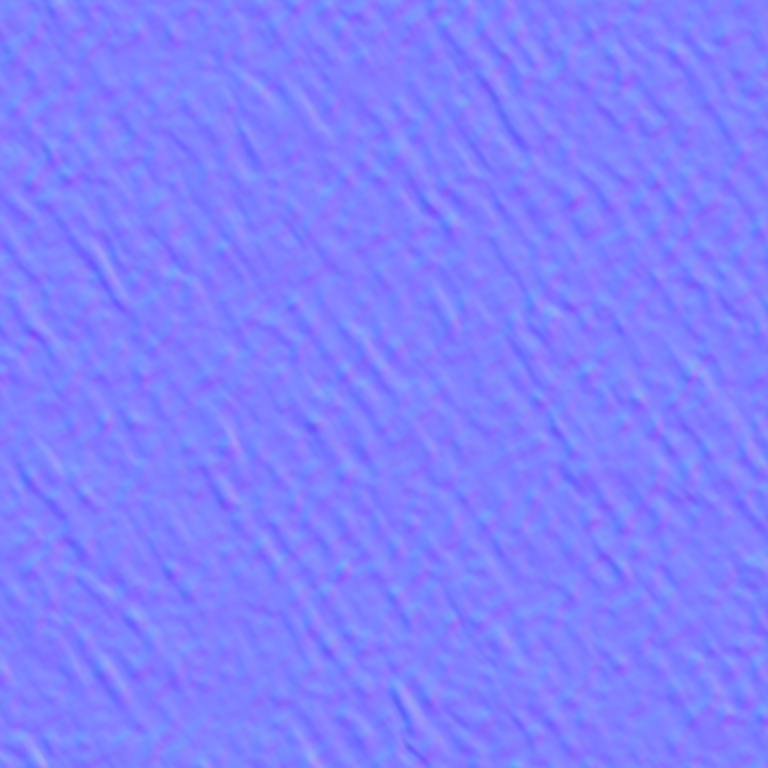
Reproduce this texture map procedurally as a Shadertoy shader.

```glsl
const float TAU = 6.2831853;

float hash(vec2 cell) {
    vec3 q = fract(vec3(cell.xyx) * vec3(0.1031, 0.1030, 0.0973));
    q += dot(q, q.yzx + 33.33);
    return fract((q.x + q.y) * q.z);
}

// Smooth value noise, 0 to 1
float noise(vec2 p) {
    vec2 i = floor(p);
    vec2 f = p - i;
    vec2 w = f * f * f * (f * (f * 6.0 - 15.0) + 10.0);
    float low = mix(hash(i), hash(i + vec2(1.0, 0.0)), w.x);
    float high = mix(hash(i + vec2(0.0, 1.0)), hash(i + 1.0), w.x);
    return mix(low, high, w.y);
}

// Coordinates along and across a direction
vec2 alignTo(vec2 p, vec2 direction) {
    return vec2(dot(p, direction), dot(p, vec2(-direction.y, direction.x)));
}

// Staggered rows of rounded thread crossings
float weave(vec2 p, vec2 period) {
    vec2 wave = cos(TAU * p / period);
    float bump = 0.5 + 0.5 * wave.x * wave.y;
    return bump * bump;
}

// Threads merging into short slanted ridges
float ridges(vec2 p, vec2 direction, vec2 frequency) {
    return noise(alignTo(p, direction) * frequency + 80.0);
}

float clothHeight(vec2 p) {
    vec2 slant = vec2(0.575, -0.818);
    vec2 wobble = vec2(noise(p * 24.0 + 11.0), noise(p * 24.0 + 57.0)) - 0.5;
    vec2 bent = p + 0.011 * wobble;

    float bumpGain = mix(0.1, 1.6, noise(p * 27.0 + 130.0));
    float ridgeGain = mix(0.2, 1.8, noise(p * 13.0 + 210.0));
    float height = 0.0014 * bumpGain * weave(bent, vec2(0.045, 0.064));
    height += 0.0019 * ridgeGain * ridges(bent, slant, vec2(17.0, 54.0));
    height += 0.0013 * noise(alignTo(p, vec2(0.88, 0.47)) * 66.0 + 300.0);
    return height;
}

// Central differences of the height
vec2 clothSlope(vec2 p, float reach) {
    vec2 e = vec2(reach, 0.0);
    return vec2(clothHeight(p + e.xy) - clothHeight(p - e.xy),
                clothHeight(p + e.yx) - clothHeight(p - e.yx)) / (2.0 * reach);
}

void mainImage(out vec4 fragColor, in vec2 fragCoord) {
    vec2 p = fragCoord / iResolution.y;
    vec2 relief = vec2(0.85, 1.35);
    vec2 slope = clothSlope(p, 0.0022) * relief;

    // Pack the surface normal into colour
    vec3 normal = normalize(vec3(-slope, 1.0));
    fragColor = vec4(0.5 + 0.5 * normal, 1.0);
}
```
